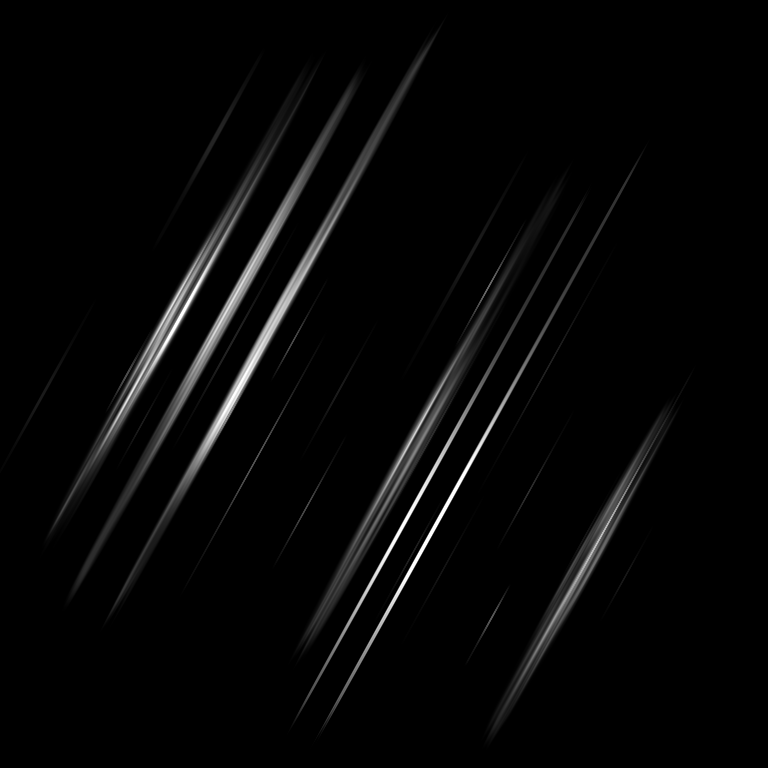
Reproduce this background procedurally as a WebGL 1 fragment shader.

```glsl
precision highp float;
// Slanted bundles of bright silver filaments and faint hairlines on black.
uniform vec2 u_resolution;

float hash(vec2 p) {
  return fract(sin(dot(p, vec2(12.9898, 78.233))) * 43758.5453);
}

float noise(vec2 p) {
  vec2 cell = floor(p);
  vec2 f = fract(p);
  f = f * f * (3.0 - 2.0 * f);
  float low = mix(hash(cell), hash(cell + vec2(1.0, 0.0)), f.x);
  float high = mix(hash(cell + vec2(0.0, 1.0)), hash(cell + vec2(1.0, 1.0)), f.x);
  return mix(low, high, f.y);
}

// Brightness of one streak; q.x runs along it and q.y across it.
float streak(vec2 q, float halfLength, float halfWidth, float seed, float pixel) {
  // Ragged, tapering ends.
  float ragged = noise(vec2(q.y / 0.003, seed * 7.3)) - 0.5;
  float t = q.x / halfLength + 0.16 * ragged;
  float taper = max(1.0 - t * t, 0.0);
  float width = halfWidth * (0.4 + 0.6 * sqrt(taper));
  float edge = max(width, 1.2 * pixel);
  float body = 1.0 - smoothstep(0.35 * edge, edge, abs(q.y));
  body *= width / edge * smoothstep(0.0, 0.3, taper);

  // Filaments: noise stretched along the streak.
  float coarse = noise(vec2(q.y / 0.0042, q.x / 0.16) + seed * 17.0);
  float fine = noise(vec2(q.y / 0.0023, q.x / 0.5) + seed * 31.0);
  float strands = 0.08 + 1.7 * coarse * (0.25 + 0.75 * fine);
  strands = mix(1.0, strands, smoothstep(0.003, 0.016, halfWidth));

  // A bright stretch fading toward both tips.
  float peak = 0.5 * hash(vec2(seed, 4.7)) - 0.3;
  float glow = 0.17 + 0.83 * exp(-pow((t - peak) * 2.2, 2.0));
  return body * strands * glow;
}

void main() {
  float size = min(u_resolution.x, u_resolution.y);
  float pixel = 1.0 / size;
  vec2 p = (gl_FragCoord.xy - 0.5 * u_resolution) / size;
  vec2 direction = vec2(0.485, 0.8745);
  vec2 q = vec2(dot(p, direction), dot(p, vec2(direction.y, -direction.x)));
  float light = 0.0;

  // Main streaks: two groups of three and a shorter single bundle.
  for (int i = 0; i < 7; i++) {
    float id = float(i);
    float group = floor((id + 0.5) / 3.0);
    float k = id - 3.0 * group;
    float across = -0.282 + 0.4 * group - 0.044 * group * group;
    across += k * (0.059 - 0.022 * group);
    float along = -0.09 + 0.1 * hash(vec2(id, 2.3));
    float halfLength = 0.37 + 0.04 * k - 0.11 * step(1.5, group);
    float halfWidth = k < 0.5 ? 0.017 : mix(0.011, 0.0036, group);
    float gain = 0.85 + 0.15 * k;
    light += gain * streak(q - vec2(along, across), halfLength, halfWidth, id + 1.0, pixel);
  }

  // Faint hairlines scattered between them.
  for (int i = 0; i < 22; i++) {
    float id = float(i);
    float across = -0.4 + 0.8 * (id + hash(vec2(id, 11.7))) / 22.0;
    float along = (hash(vec2(id, 23.1)) - 0.5) * 0.46;
    float halfLength = mix(0.06, 0.22, hash(vec2(id, 35.9)));
    float halfWidth = mix(0.0011, 0.005, pow(hash(vec2(id, 41.3)), 5.0));
    float gain = mix(0.1, 0.5, pow(hash(vec2(id, 57.7)), 2.0));
    light += gain * streak(q - vec2(along, across), halfLength, halfWidth, id + 20.0, pixel);
  }

  gl_FragColor = vec4(vec3(clamp(light, 0.0, 1.0)), 1.0);
}
```
